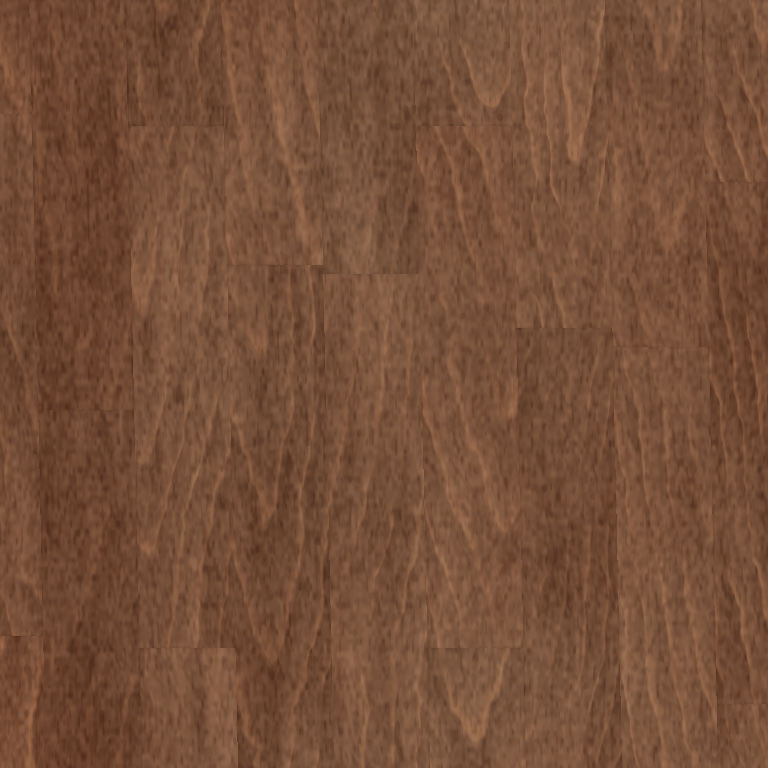
A Shadertoy shader for this texture:

```glsl
// Brown stained parquet: staggered narrow boards with arched grain, streaks and pores
const vec3  DARK_WOOD   = vec3(0.407, 0.263, 0.183);
const vec3  LIGHT_WOOD  = vec3(0.530, 0.369, 0.270);
const vec3  RED_SHIFT   = vec3(0.010, -0.015, -0.018);
const vec3  VEIN_TINT   = vec3(0.025, 0.003, -0.012);
const float MEAN_TONE   = 0.50;
const float CONTRAST    = 1.30;
const float COLUMNS     = 8.0;    // boards across the canvas
const float COLUMN_SHIFT = 0.52;
const float LEAN        = 0.022;  // sideways drift of the boards
const float BOARD_LENGTH = 0.68;
const float SEAM_WIDTH  = 0.0035;
const float BOARD_TONE  = 0.36;
const float CLOUD_TONE  = 0.62;
const float VEIN_TONE   = 0.56;
const float STREAK_TONE = 0.62;
const float PORE_TONE   = 0.85;

float hash(vec2 p) {
    vec3 q = fract(p.xyx * vec3(0.1031, 0.1030, 0.0973));
    q += dot(q, q.yzx + 33.33);
    return fract((q.x + q.y) * q.z);
}

float noise(vec2 p) {
    vec2 cell = floor(p), f = fract(p);
    f = f * f * (3.0 - 2.0 * f);
    float low  = mix(hash(cell), hash(cell + vec2(1, 0)), f.x);
    float high = mix(hash(cell + vec2(0, 1)), hash(cell + vec2(1, 1)), f.x);
    return mix(low, high, f.y);
}

float fbm(vec2 p) {
    float sum = 0.0, weight = 0.55;
    for (int i = 0; i < 3; i++) {
        sum += weight * noise(p);
        p = p * 2.03 + 17.3;
        weight *= 0.5;
    }
    return sum;
}

// Growth ring phase: arches with their tips pointing down, axis differs by board
float ringPhase(vec2 p, float across, vec2 id) {
    float axis  = (hash(id + 3.7) - 0.5) * 0.16;
    float slope = mix(3.0, 6.5, hash(id + 8.1));
    float gap   = mix(0.15, 0.26, hash(id + 5.3));
    vec2 shift  = id * 13.7;
    float x = across - axis + 0.034 * (fbm(p * vec2(9.0, 5.0) + shift) - 0.5);
    x += 0.008 * (noise(p * vec2(45.0, 30.0) + shift) - 0.5);
    x += 0.004 * (noise(p * vec2(130.0, 70.0) + shift) - 0.5);
    float arch = slope * (sqrt(x * x + 0.00012) + 1.5 * x * x);
    float wobble = 0.20 * (noise(p * vec2(7.0, 4.0) + shift.yx) - 0.5);
    return (p.y - arch + wobble) / gap;
}

// Soft line at a ring border, sharper on its lower side
float vein(float phase) {
    float f = fract(phase);
    return smoothstep(0.0, 0.06, f) * (1.0 - smoothstep(0.06, 0.26, f));
}

void mainImage(out vec4 fragColor, in vec2 fragCoord) {
    vec2 uv = fragCoord / iResolution.y;
    vec2 p = vec2(uv.x + LEAN * uv.y, uv.y);

    // Board layout
    float column = p.x * COLUMNS + COLUMN_SHIFT;
    float along = p.y / BOARD_LENGTH + hash(vec2(floor(column), 21.0)) * 3.0;
    vec2 id = floor(vec2(column, along)) + 11.0;
    float across = (fract(column) - 0.5) / COLUMNS;
    float sideDist = 0.5 / COLUMNS - abs(across);
    float endDist = (0.5 - abs(fract(along) - 0.5)) * BOARD_LENGTH;
    vec2 shift = id * 7.31;

    // Board tone, clouds and wide light, as deviations from the mean
    float tone = BOARD_TONE * (hash(id) - 0.5);
    tone += CLOUD_TONE * (fbm(p * vec2(9.0, 4.5) + shift) - 0.48);
    float haze = fbm(uv * 2.2 + 4.0);
    float glow = smoothstep(0.0, 0.55, uv.x);
    tone += 0.45 * (haze - 0.48) + 0.24 * (glow - 0.75);

    // Lengthwise streaks
    float waver = 0.012 * noise(p * vec2(6.0, 7.0) + shift);
    vec2 fibre = vec2(p.x + waver, p.y);
    tone += STREAK_TONE * (fbm(fibre * vec2(60.0, 5.0) + shift) - 0.48);

    // Fine mottled pores and short dark dashes
    float pores = 0.55 * noise(fibre * vec2(250.0, 100.0) + shift)
                + 0.45 * noise(fibre * vec2(160.0, 130.0) + shift.yx);
    tone += PORE_TONE * (pores - 0.5);
    float dashes = noise(fibre * vec2(270.0, 85.0) + 31.0);
    tone -= 0.30 * (smoothstep(0.6, 0.9, dashes) - 0.12);

    // Arched veins, patchy in strength, with darker wood beneath them
    float phase = ringPhase(p, across, id);
    float patchy = smoothstep(0.25, 0.65, noise(p * vec2(16.0, 9.0) + shift));
    float strength = mix(0.3, 1.0, hash(id + 1.9)) * mix(0.25, 1.0, patchy);
    float line = vein(phase) * strength;
    float faint = vein(phase * 3.0 + 0.4) * strength * 0.22;
    float f = fract(phase);
    float shade = smoothstep(0.4, 0.95, f) * (1.0 - smoothstep(0.95, 1.0, f));
    tone += VEIN_TONE * (line + faint) - 0.32 * strength * shade;

    // Faint seams between boards
    float sideSeam = 1.0 - smoothstep(0.0, SEAM_WIDTH, sideDist);
    float endSeam = 1.0 - smoothstep(0.0, SEAM_WIDTH, endDist);
    float worn = noise(vec2(p.x * 30.0, p.y * 9.0) + shift);
    tone -= (0.18 * sideSeam + 0.22 * endSeam) * worn;

    // Colour: reddish areas against greyer ones
    float level = clamp(MEAN_TONE + CONTRAST * tone, -0.7, 1.6);
    vec3 color = mix(DARK_WOOD, LIGHT_WOOD, level);
    float redness = 0.35 * (hash(id + 6.6) - 0.5) + 1.8 * (0.47 - haze)
                  + 0.7 * (0.75 - glow) - 0.12;
    color += RED_SHIFT * clamp(redness, -0.7, 0.7) + VEIN_TINT * line;
    fragColor = vec4(color, 1.0);
}
```
